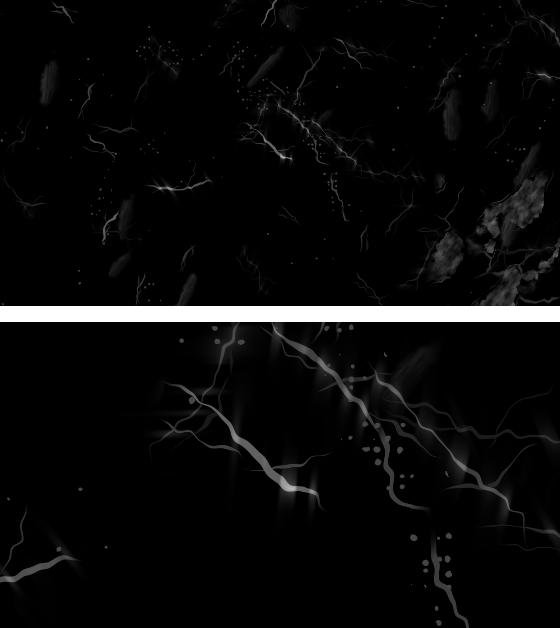
Top: the whole. Bottom: its middle third, enlarged.
Reproduce this texture procedurally as a Shadertoy shader.

```glsl
// Black marble: sparse frayed grey veins in three directions, faint smears,
// a speckled diagonal trail and a corner of broken, mottled grey plates.
// Veins are noise-bent strokes in loops; plates are stretched Voronoi cells.

#define VEIN_COUNT 46
#define SMEAR_COUNT 11
#define VEIN_WIDTH 0.0026
#define VEIN_DARK 0.10
#define VEIN_LIGHT 0.38
#define FRAY_LIGHT 0.22
#define SMEAR_LIGHT 0.20
#define SPECK_GRID 75.0
#define SPECK_LIGHT 0.27
#define PLATE_SCALE vec2(5.5, 11.0)
#define PLATE_ANGLE 0.92
#define PLATE_LIGHT 0.56

float hash(vec2 p) {
    return fract(sin(dot(p, vec2(127.1, 311.7))) * 43758.5453);
}

float noise(vec2 p) {
    vec2 i = floor(p), f = fract(p);
    f = f * f * (3.0 - 2.0 * f);
    return mix(mix(hash(i), hash(i + vec2(1, 0)), f.x),
               mix(hash(i + vec2(0, 1)), hash(i + vec2(1, 1)), f.x), f.y);
}

float fbm(vec2 p) {
    float sum = 0.0, amp = 0.53;
    for (int i = 0; i < 4; i++) {
        sum += amp * noise(p);
        p = p * 2.03 + 17.0;
        amp *= 0.5;
    }
    return sum;
}

// Coordinates along and across an axis at the given angle
vec2 along(vec2 p, float angle) {
    float c = cos(angle), s = sin(angle);
    return vec2(c * p.x + s * p.y, c * p.y - s * p.x);
}

// Jagged tapering stroke on the x axis, with splinters beside it
float stroke(vec2 q, float halfLen, float width, float fray, float seed, float px) {
    float t = min(abs(q.x) / halfLen, 1.0);
    float bend = 0.030 * (noise(vec2(q.x * 20.0, seed)) - 0.5)
               + 0.009 * (noise(vec2(q.x * 75.0, seed + 7.0)) - 0.5);
    float d = abs(q.y - bend);
    float w = width * (1.0 - t * t) * (0.2 + 1.5 * noise(vec2(q.x * 32.0, seed + 3.0)));
    float line = clamp((w - d) / px + 0.5, 0.0, 1.0);
    float splinter = noise(vec2(q.x * 75.0 + q.y * 50.0, q.y * 14.0 + seed));
    float side = smoothstep(0.5, 0.9, splinter) * exp(-d / 0.013);
    return (line + fray * side) * (1.0 - smoothstep(0.65, 1.0, t));
}

float veins(vec2 p, float aspect, float px) {
    float light = 0.0;
    for (int i = 0; i < VEIN_COUNT; i++) {
        float k = float(i) + 1.0;
        float a = hash(vec2(k, 1.3)), b = hash(vec2(k, 2.7)), c = hash(vec2(k, 4.1));
        vec2 centre = fract(k * vec2(0.7549, 0.5698) + 0.15 * vec2(a, b)) * vec2(aspect, 1.0);
        float angle = a < 0.36 ? -0.08 : (a < 0.68 ? -0.88 : 1.02);
        angle += 0.4 * (b - 0.5);
        float halfLen = mix(0.05, 0.15, c);
        vec2 q = along(p - centre, angle);
        if (length(q) > halfLen * 1.5) continue;
        float tone = mix(VEIN_DARK, VEIN_LIGHT, b * b);
        float fray = step(0.45, c) * FRAY_LIGHT / VEIN_LIGHT * 1.6;
        float v = stroke(q, halfLen, VEIN_WIDTH * (0.5 + b), fray, k * 9.0, px);
        // Two fainter side branches
        for (int j = 0; j < 2; j++) {
            float s = float(j) * 2.0 - 1.0;
            vec2 r = along(q - halfLen * vec2(s * 0.35, s * 0.15), 0.55 + 0.6 * c * s);
            v = max(v, 0.65 * stroke(r, halfLen * 0.45, VEIN_WIDTH * 0.7, 0.0, k * 5.0 + s, px));
        }
        light = max(light, tone * v);
    }
    return light;
}

// Soft brushed patches, one edge harder than the other
float smears(vec2 p, float aspect) {
    float light = 0.0;
    for (int i = 0; i < SMEAR_COUNT; i++) {
        float k = float(i) + 1.0;
        float a = hash(vec2(k, 11.9)), b = hash(vec2(k, 23.3));
        vec2 centre = fract(k * vec2(0.6180, 0.3819 + 0.1 * b) + 0.2 * a) * vec2(aspect, 1.0);
        vec2 q = along(p - centre, mix(0.8, 1.6, a)) / vec2(0.05 + 0.05 * b, 0.018 + 0.016 * a);
        if (dot(q, q) > 6.0) continue;
        float r = length(q) + 1.3 * (fbm(p * 22.0 + k) - 0.5);
        float body = (1.0 - smoothstep(0.65, 1.05, r)) * smoothstep(-1.3, 0.9, q.y);
        float grain = fbm(q * vec2(3.0, 7.0) + k * 5.0);
        light = max(light, SMEAR_LIGHT * (0.35 + 0.65 * b) * body * (0.3 + 1.2 * grain));
    }
    return light;
}

float specks(vec2 p, float density, float px) {
    vec2 g = p * SPECK_GRID, id = floor(g);
    vec2 spot = 0.3 + 0.4 * vec2(hash(id + 3.1), hash(id + 8.7));
    float radius = mix(0.08, 0.28, hash(id + 5.5));
    float d = length(fract(g) - spot) + 0.2 * (noise(g * 3.0) - 0.5);
    float dot1 = clamp((radius - d) / (SPECK_GRID * px) + 0.5, 0.0, 1.0);
    return SPECK_LIGHT * dot1 * step(hash(id), density);
}

// Broken plates and the fine web of cracks between them
float plates(vec2 p, float mask) {
    vec2 warp = vec2(fbm(p * 9.0), fbm(p * 9.0 + 40.0)) - 0.5;
    vec2 g = along(p + 0.11 * warp, PLATE_ANGLE) * PLATE_SCALE;
    vec2 cell = floor(g), id = cell;
    float near1 = 9.0, near2 = 9.0;
    for (int y = -1; y <= 1; y++)
    for (int x = -1; x <= 1; x++) {
        vec2 c = cell + vec2(x, y);
        float d = length(c + 0.1 + 0.8 * vec2(hash(c), hash(c + 31.0)) - g);
        if (d < near1) { near2 = near1; near1 = d; id = c; }
        else near2 = min(near2, d);
    }
    float gap = near2 - near1;
    float grey = 1.0 - step(1.5, mod(id.x + 2.0 * id.y, 5.0));
    float ragged = gap + 0.7 * (fbm(p * 32.0) - 0.5);
    float fill = grey * smoothstep(0.10, 0.20, ragged);
    float mottle = pow(fbm(along(p, PLATE_ANGLE) * vec2(35.0, 60.0)), 1.5);
    float web = (1.0 - smoothstep(0.0, 0.07, gap)) * smoothstep(0.4, 0.65, fbm(p * 14.0 + 9.0));
    return mask * max(fill * PLATE_LIGHT * mottle * (0.7 + 0.6 * hash(id + 2.0)), 0.2 * web);
}

void mainImage(out vec4 fragColor, in vec2 fragCoord) {
    float px = 1.0 / iResolution.y;
    float aspect = iResolution.x * px;
    vec2 p = fragCoord * px;

    // Plates fill the lower right corner only
    vec2 m = p + 0.14 * (fbm(p * 6.0 + 70.0) - 0.5);
    float corner = smoothstep(0.77, 0.80, m.x / aspect) * (1.0 - smoothstep(0.40, 0.46, m.y));

    // Long broken trail falling across the middle, dusted with specks
    vec2 q = along(p - vec2(0.585 * aspect, 0.44), -0.86);
    q.y += 0.05 * sin(q.x * 7.0);
    float broken = smoothstep(0.35, 0.6, noise(vec2(q.x * 16.0, 4.0)));
    float trail = 0.24 * broken * stroke(q, 0.5, VEIN_WIDTH, 0.0, 77.0, px);
    float dust = 0.4 * exp(-pow(q.y / 0.03, 2.0)) * (1.0 - smoothstep(0.15, 0.3, abs(q.x + 0.1)));
    dust += 0.25 * smoothstep(0.78, 0.95, noise(p * 6.0 + 13.0));

    float light = max(veins(p, aspect, px) * (1.0 - 0.6 * corner), smears(p, aspect));
    light = max(light, max(trail, specks(p, dust, px)));
    light = max(light, plates(p, corner));
    fragColor = vec4(vec3(light), 1.0);
}
```
